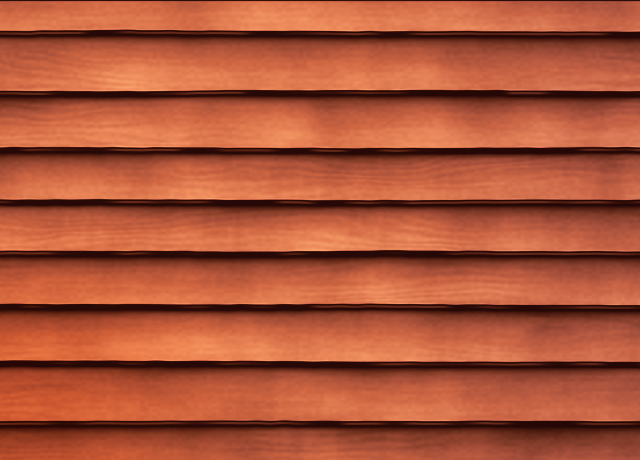
Reproduce this texture procedurally as a Shadertoy shader.

```glsl
const vec3 WOOD[7] = vec3[7](
    vec3(0.13, 0.025, 0.02), vec3(0.31, 0.11, 0.06), vec3(0.49, 0.22, 0.14),
    vec3(0.66, 0.31, 0.22), vec3(0.81, 0.40, 0.26), vec3(0.92, 0.53, 0.35),
    vec3(1.00, 0.68, 0.45));

float hash(vec2 p) {
    return fract(sin(dot(p, vec2(127.1, 311.7))) * 43758.5453);
}

float noise(vec2 p) {
    vec2 cell = floor(p), f = fract(p);
    f = f * f * (3.0 - 2.0 * f);
    return mix(mix(hash(cell), hash(cell + vec2(1, 0)), f.x),
               mix(hash(cell + vec2(0, 1)), hash(cell + vec2(1, 1)), f.x), f.y);
}

float fbm(vec2 p) {
    float sum = 0.0, amplitude = 0.5;
    for (int i = 0; i < 4; i++) {
        sum += amplitude * noise(p);
        p = p * 2.03 + 17.3;
        amplitude *= 0.5;
    }
    return sum / 0.9375;
}

// Height of a board's lower edge: uneven spacing, slight tilt, rough cut
float boardEdge(float board, float x) {
    float spacing = 0.085 + 0.1211 * board + 0.012 * sin(6.2832 * board / 7.0);
    float tilt = -0.0045 * x * hash(vec2(board, 4.0));
    float rough = 0.003 * (noise(vec2(x * 5.0, board * 7.0)) - 0.5)
                + 0.0014 * (noise(vec2(x * 45.0, board * 3.0)) - 0.5);
    return spacing + tilt + rough;
}

// Fine fibres, curved growth rings, stains and pores, centred on zero
float woodGrain(vec2 p, float board) {
    vec2 q = p + vec2(board * 5.7, board * 2.3);
    float warp = fbm(q * vec2(2.2, 9.0));
    float rings = sin(q.y * 330.0 + warp * 42.0);
    float ringMask = smoothstep(0.4, 0.75, noise(q * vec2(3.0, 8.0) + 31.0));
    float fibres = noise(q * vec2(9.0, 130.0) + warp * 3.0) - 0.5;
    float stains = fbm(q * vec2(9.0, 3.5)) - 0.5;
    float patches = fbm(q * vec2(4.0, 11.0) + 60.0) - 0.5;
    float pores = noise(q * vec2(110.0, 150.0)) - 0.5;
    return 0.17 * rings * ringMask + 0.3 * fibres + 1.3 * stains
         + 1.3 * patches + 0.35 * pores;
}

// Tone of the gap under an edge: cut line, worn brown lip, black recess
float gapTone(float depth, float x, float board) {
    float lip = smoothstep(0.001, 0.003, depth) * smoothstep(0.008, 0.005, depth);
    float wear = smoothstep(0.25, 0.75, noise(vec2(x * 14.0, board * 9.0)));
    return 0.1 + 1.4 * lip * wear;
}

vec3 woodColour(float tone) {
    vec3 colour = WOOD[0];
    for (int i = 1; i < 7; i++)
        colour = mix(colour, WOOD[i], clamp(tone - float(i - 1), 0.0, 1.0));
    return colour;
}

void mainImage(out vec4 fragColor, in vec2 fragCoord) {
    vec2 uv = fragCoord / iResolution.xy;
    vec2 p = fragCoord / iResolution.y;
    float pixel = 1.0 / iResolution.y;

    // Find the board that holds this height
    float lower = 0.0, upper = 1.1, board = -1.0;
    for (int i = -1; i < 9; i++) {
        float edge = boardEdge(float(i), uv.x);
        if (uv.y < edge) {
            upper = edge;
            break;
        }
        lower = edge;
        board = float(i);
    }
    float depth = upper - uv.y;
    float rise = uv.y - lower;

    // Board face brightens toward its lower edge
    float tone = 3.45 + 1.45 * smoothstep(0.15, 0.9, depth / (upper - lower));
    tone += woodGrain(p, board) + 0.3 * (hash(vec2(board, 9.0)) - 0.5);
    tone -= 0.45 * smoothstep(0.55, 1.0, uv.x);
    tone -= 0.3 * smoothstep(0.15, 0.0, uv.x);
    tone -= 0.7 * smoothstep(0.22, 0.0, uv.y);

    // Worn highlight along the lower edge
    float worn = smoothstep(0.3, 0.8, noise(vec2(p.x * 30.0, board)));
    tone += 0.7 * worn * smoothstep(0.006, 0.002, rise);

    // Soft shadow and dark gap below the board above
    float reach = mix(0.006, 0.015, noise(vec2(p.x * 5.0, board * 4.0 + 2.0)));
    tone *= 1.0 - exp(-max(depth - 0.011, 0.0) / reach);
    tone = max(tone, gapTone(depth, p.x, board));
    tone = mix(0.1, tone, smoothstep(0.0, 1.5 * pixel, rise));

    // Dark rim along the top of the canvas
    tone *= smoothstep(0.0005, 0.004, 1.0 - uv.y);

    // Redder stain at lower left, cooler on the right
    vec3 colour = woodColour(tone);
    float redness = smoothstep(0.5, 0.0, uv.x) * smoothstep(0.6, 0.15, uv.y);
    colour *= mix(vec3(1.0), vec3(1.0, 0.86, 0.72), redness);
    colour *= mix(vec3(1.0), vec3(0.97, 0.98, 1.06), smoothstep(0.5, 1.0, uv.x));
    fragColor = vec4(colour, 1.0);
}
```
